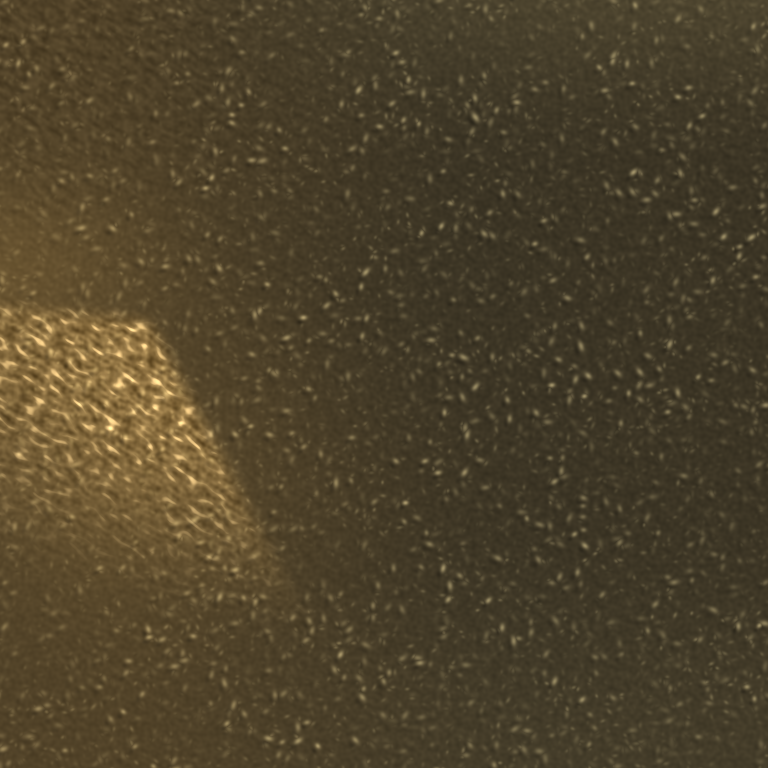
A three.js fragment shader for this texture:

```glsl
// Dark bronze sheet with pale metallic flecks and a slanted patch of golden light.
// Soft gradients set the lighting, stretched gradient noise makes the wrinkled
// grain, and jittered grids scatter the flecks with a small shadow beside each.

varying vec2 vUv;

const vec3 DARK_BRONZE = vec3(0.232, 0.205, 0.142);
const vec3 WARM_BROWN = vec3(0.315, 0.257, 0.155);
const vec3 GREY_HAZE = vec3(0.315, 0.280, 0.190);
const vec3 GLOW_GOLD = vec3(0.420, 0.335, 0.190);
const vec3 PATCH_GOLD = vec3(0.570, 0.455, 0.262);
const vec3 FLECK_LIGHT = vec3(0.400, 0.370, 0.270);
const vec3 GRAIN_LIGHT = vec3(1.00, 0.88, 0.66);

const vec2 PATCH_CORNER = vec2(0.195, 0.583);
const vec2 PATCH_TOP_NORMAL = vec2(0.10, 0.995);
const vec2 PATCH_SIDE_NORMAL = vec2(0.885, 0.466);
const float PATCH_SOFTNESS = 0.016;

const float GRAIN_ANGLE = -0.58;
const vec2 GRAIN_SCALE = vec2(52.0, 125.0);
const float LARGE_CELLS = 64.0;
const float SMALL_CELLS = 96.0;
const float LARGE_CHANCE = 0.46;
const float SMALL_CHANCE = 0.40;
const vec2 SHADOW_OFFSET = vec2(0.005, 0.006);

vec2 hash2(vec2 p) {
  vec3 q = fract(vec3(p.xyx) * vec3(0.1031, 0.1030, 0.0973));
  q += dot(q, q.yzx + 33.33);
  return fract((q.xx + q.yz) * q.zy);
}

vec2 rotate(vec2 p, float angle) {
  float c = cos(angle);
  float s = sin(angle);
  return vec2(c * p.x + s * p.y, c * p.y - s * p.x);
}

float cornerSlope(vec2 cell, vec2 offset) {
  float angle = 6.2832 * hash2(cell).x;
  return dot(vec2(cos(angle), sin(angle)), offset);
}

// Gradient noise, roughly -0.7 to 0.7
float gradientNoise(vec2 p) {
  vec2 i = floor(p);
  vec2 f = p - i;
  vec2 u = f * f * f * (f * (f * 6.0 - 15.0) + 10.0);
  vec2 e = vec2(1.0, 0.0);
  float low = mix(cornerSlope(i, f), cornerSlope(i + e.xy, f - e.xy), u.x);
  float high = mix(cornerSlope(i + e.yx, f - e.yx), cornerSlope(i + e.xx, f - e.xx), u.x);
  return mix(low, high, u.y);
}

// Soft oval flecks, one at most per cell of a jittered grid
float flecks(vec2 p, float cells, float chance) {
  vec2 g = p * cells;
  vec2 home = floor(g);
  float light = 0.0;
  for (int y = -1; y <= 1; y++) {
    for (int x = -1; x <= 1; x++) {
      vec2 cell = home + vec2(float(x), float(y));
      vec2 place = hash2(cell + cells);
      vec2 look = hash2(cell + cells + 171.0);
      vec2 kind = hash2(cell + cells + 383.0);
      vec2 d = rotate(g - cell - place, 1.0 + 3.0 * (look.x - 0.5));
      d /= mix(vec2(0.24, 0.19), vec2(0.42, 0.23), look.y);
      float strength = step(kind.x, chance) * mix(0.2, 1.0, kind.y * kind.y);
      light = max(light, strength * exp(-dot(d, d)));
    }
  }
  return light;
}

float lightPatch(vec2 p) {
  vec2 d = p - PATCH_CORNER;
  float top = smoothstep(PATCH_SOFTNESS, -PATCH_SOFTNESS, dot(d, PATCH_TOP_NORMAL));
  float side = smoothstep(PATCH_SOFTNESS, -PATCH_SOFTNESS, dot(d, PATCH_SIDE_NORMAL));
  float fade = smoothstep(0.25, 0.54, p.y + 0.25 * p.x);
  return top * side * fade * mix(0.78, 1.0, smoothstep(0.0, 0.19, p.x));
}

void main() {
  vec2 p = vUv;
  float cloud = gradientNoise(p * 4.0 + 9.0);

  // Broad lighting
  float warmth = smoothstep(0.70, 0.08, p.x + 0.12 * (p.y - 0.5) + 0.06 * cloud);
  vec3 color = mix(DARK_BRONZE, WARM_BROWN, warmth);
  float haze = smoothstep(0.78, 1.08, p.y) + 0.4 * smoothstep(0.35, 0.0, p.y);
  color = mix(color, GREY_HAZE, haze * smoothstep(0.1, 0.8, p.x));
  vec2 upper = (p - vec2(-0.02, 0.65)) / vec2(0.20, 0.12);
  vec2 lower = (p - vec2(0.15, 0.36)) / vec2(0.20, 0.16);
  color = mix(color, GLOW_GOLD, min(0.85 * exp(-dot(upper, upper)) + 0.55 * exp(-dot(lower, lower)), 1.0));
  float lit = lightPatch(p);
  color = mix(color, PATCH_GOLD, lit);

  // Wrinkled grain, strongest in the lit patch and toward the upper left
  vec2 bend = 0.006 * vec2(gradientNoise(p * 28.0), gradientNoise(p * 28.0 + 47.0));
  float wrinkle = gradientNoise(rotate(p + bend, GRAIN_ANGLE) * GRAIN_SCALE);
  float fine = gradientNoise(p * 150.0 + 13.0);
  float sheen = smoothstep(0.55, 0.0, p.x) * smoothstep(0.60, 0.95, p.y);
  float relief = wrinkle * (0.025 + 0.07 * sheen + 0.30 * lit) + fine * (0.035 + 0.09 * lit);
  relief += 0.35 * lit * smoothstep(0.18, 0.55, wrinkle);
  color += GRAIN_LIGHT * relief;

  // Flecks gathered in loose clusters, each with a dark side
  float cluster = smoothstep(-0.45, 0.35, gradientNoise(p * 9.0 + 31.0));
  float amount = mix(0.45, 1.0, cluster) * mix(0.75, 1.0, smoothstep(0.05, 0.45, p.x));
  float large = flecks(p, LARGE_CELLS, LARGE_CHANCE);
  float small = flecks(p, SMALL_CELLS, SMALL_CHANCE);
  float shadow = flecks(p + SHADOW_OFFSET, LARGE_CELLS, LARGE_CHANCE);
  color *= 1.0 - 0.28 * amount * shadow * (1.0 - large);
  color += FLECK_LIGHT * amount * max(large, 0.5 * small);

  gl_FragColor = vec4(clamp(color, 0.0, 1.0), 1.0);
}
```
